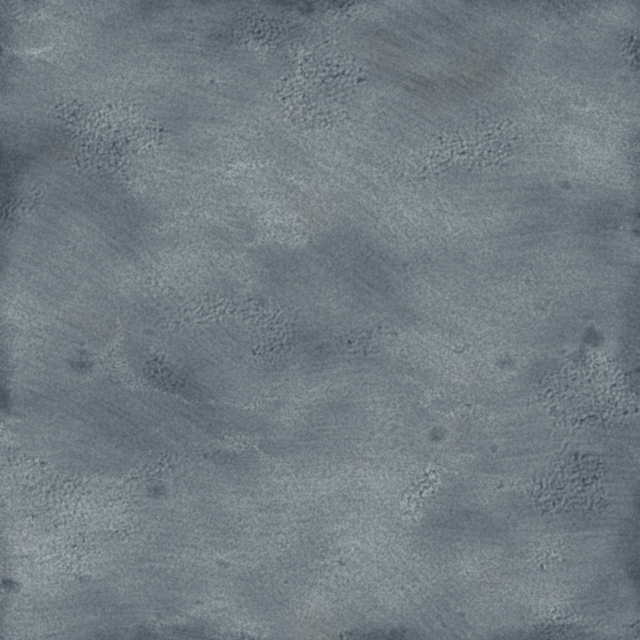
Write a WebGL 2 fragment shader that draws this texture.

```glsl
#version 300 es
precision highp float;
// Weathered blue-grey slate: cloudy tone, brushed streaks and fine grain,
// with pitted patches, dark smudges, chalky wisps and worn edges on top.
// All layers add to one tone value that is finally mapped to colour.

uniform vec2 u_resolution;
out vec4 fragColor;

const vec3 DARK_SLATE = vec3(0.36, 0.40, 0.43);
const vec3 PALE_SLATE = vec3(0.54, 0.58, 0.60);
const vec3 RUST_TINT = vec3(0.018, 0.0, -0.015);

// Integer hash of a lattice cell, two values in 0..1
vec2 hash2(vec2 cell) {
    uvec2 n = uvec2(ivec2(cell)) * 1664525u + 1013904223u;
    n.x += n.y * 1664525u;
    n.y += n.x * 1664525u;
    n ^= n >> 16u;
    n.x += n.y * 1664525u;
    n.y += n.x * 1664525u;
    n ^= n >> 16u;
    return vec2(n & 65535u) / 65535.0;
}

float cornerSlope(vec2 cell, vec2 offset) {
    float angle = 6.2832 * hash2(cell).x;
    return dot(vec2(cos(angle), sin(angle)), offset);
}

float gradientNoise(vec2 p) {
    vec2 i = floor(p), f = p - i;
    vec2 w = f * f * f * (f * (f * 6.0 - 15.0) + 10.0);
    vec2 e = vec2(1.0, 0.0);
    float low = mix(cornerSlope(i, f), cornerSlope(i + e.xy, f - e.xy), w.x);
    float high = mix(cornerSlope(i + e.yx, f - e.yx), cornerSlope(i + e.xx, f - e.xx), w.x);
    return mix(low, high, w.y);
}

vec2 rotate(vec2 p, float angle) {
    float c = cos(angle), s = sin(angle);
    return vec2(c * p.x + s * p.y, c * p.y - s * p.x);
}

float fbm(vec2 p, int octaves) {
    float sum = 0.0, amplitude = 1.0;
    for (int i = 0; i < octaves; i++) {
        sum += amplitude * gradientNoise(p);
        p = rotate(p, 0.6) * 2.03 + 17.3;
        amplitude *= 0.52;
    }
    return sum;
}

// Long thin scratches along one direction
float streaks(vec2 p, float angle, float density) {
    vec2 q = rotate(p, angle) * vec2(density * 0.08, density);
    return gradientNoise(q) + 0.8 * gradientNoise(q * 1.8 + 31.0);
}

// Scattered soft spots: dark core minus a faint chalky rim
float smudges(vec2 p, float scale, float chance) {
    vec2 q = p * scale + 0.16 * vec2(fbm(p * 45.0, 3), fbm(p * 45.0 + 50.0, 3));
    vec2 cell = floor(q);
    float sum = 0.0;
    for (int y = -1; y <= 1; y++)
    for (int x = -1; x <= 1; x++) {
        vec2 c = cell + vec2(x, y);
        vec2 shape = hash2(c + 71.0);
        float radius = mix(0.08, 0.24, shape.y * shape.y);
        float d = length((q - c - hash2(c)) * vec2(0.8, 1.1)) / radius;
        float rim = exp(-6.0 * (d - 1.4) * (d - 1.4));
        sum += step(shape.x, chance) * (1.0 - smoothstep(0.0, 1.3, d) - 0.3 * rim);
    }
    return sum;
}

// Thin pale lines where warped noise crosses zero
float wisps(vec2 p) {
    float ridge = abs(fbm(p * vec2(3.0, 5.5) + 8.0, 4));
    float presence = smoothstep(0.02, 0.4, fbm(p * 4.0 + 23.0, 3));
    return presence * (1.0 - smoothstep(0.0, 0.1, ridge));
}

// Small raised crumbs lit from the upper left, with dark holes between
float pits(vec2 p, float scale) {
    vec2 q = rotate(p, 0.3) * scale;
    float relief = gradientNoise(q) - gradientNoise(q + vec2(-0.3, 0.4));
    return relief - 0.9 * smoothstep(0.2, 0.5, gradientNoise(q * 0.7 + 40.0));
}

float wornEdge(vec2 p) {
    vec2 inset = min(p, 1.0 - p);
    float d = min(inset.x, inset.y) - 0.07 * fbm(p * 5.0 + 61.0, 5);
    return 1.0 - smoothstep(-0.015, 0.025, d);
}

void main() {
    vec2 p = gl_FragCoord.xy / u_resolution;
    vec2 warped = p + 0.06 * vec2(gradientNoise(p * 3.0), gradientNoise(p * 3.0 + 9.0));

    // Broad clouds, wider than tall, with smaller mottling
    float clouds = fbm(warped * vec2(2.4, 3.4) + 4.0, 6);
    float mottling = fbm(warped * vec2(9.0, 14.0) + 12.0, 5);
    float tone = 0.46 + 0.72 * clouds + 0.28 * mottling;

    // Brushing: level strokes everywhere, slanted ones in patches
    float slanted = smoothstep(-0.15, 0.25, gradientNoise(p * 2.5 + 33.0));
    tone += 0.2 * mix(streaks(warped, 0.0, 130.0), streaks(warped, -0.6, 120.0), slanted);

    // Fine grain, stronger where the surface is chalky
    float grain = gradientNoise(rotate(p, 0.5) * 235.0) + 0.6 * gradientNoise(rotate(p, 1.1) * 130.0);
    float chalk = smoothstep(-0.1, 0.45, clouds + 0.5 * mottling);
    tone += grain * mix(0.36, 0.58, chalk);

    // Pitted patches, smudges, wisps and border wear
    float pitted = smoothstep(0.08, 0.5, fbm(p * vec2(5.0, 7.0) + 80.0, 5));
    tone += 0.75 * pitted * pits(p, 155.0);
    float clustered = smoothstep(-0.25, 0.2, gradientNoise(p * 3.5 + 19.0));
    tone -= clustered * (0.5 * smudges(p, 11.0, 0.25) + 0.4 * smudges(p + 3.7, 25.0, 0.16));
    tone += wisps(warped) * (0.28 + 0.4 * grain);
    tone -= 0.45 * wornEdge(p);

    float rust = smoothstep(0.35, 0.75, fbm(p * 5.0 + 45.0, 5));
    vec3 colour = mix(DARK_SLATE, PALE_SLATE, clamp(tone, -0.5, 1.5)) + RUST_TINT * rust;
    fragColor = vec4(colour, 1.0);
}
```
